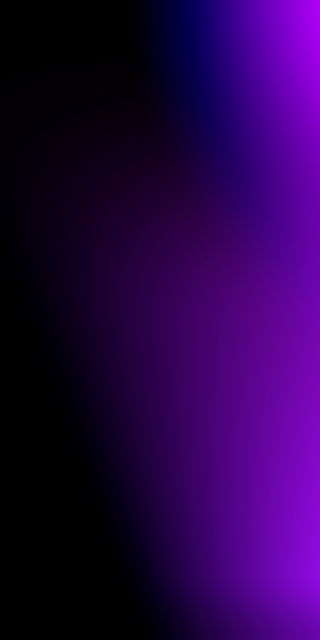
Reproduce this background procedurally as a Shadertoy shader.

```glsl
#define EDGE_SOFTNESS 0.05
#define BODY_EDGE 0.47
#define BODY_SLANT 0.76
#define BODY_GAIN 1.95
#define BODY_DECAY 1.85
#define BODY_RED_LAG 0.045
#define CORNER_EDGE 0.42
#define CORNER_CURVE 1.8
#define CORNER_GAIN 1.9
#define CORNER_DECAY 7.5
#define CORNER_RED_LAG 0.18

// Linear ramp with a rounded foot, zero on its dark side
float softRamp(float d) {
    float foot = max(d + EDGE_SOFTNESS, 0.0);
    return d < EDGE_SOFTNESS ? foot * foot / (4.0 * EDGE_SOFTNESS) : d;
}

// Wide violet glow behind a slanted edge, strongest near the lower right
vec3 bodyGlow(vec2 uv) {
    float d = uv.x - BODY_EDGE + BODY_SLANT * uv.y;
    float gain = BODY_GAIN * exp(-BODY_DECAY * uv.y);
    gain *= 1.0 - smoothstep(0.5, 0.95, uv.y);
    gain *= mix(0.7, 1.0, smoothstep(0.0, 0.11, uv.y));
    float blue = gain * softRamp(d);
    float red = gain * softRamp(d - BODY_RED_LAG) * mix(0.64, 0.74, uv.y);
    return vec3(red, 0.045 * blue * blue, blue);
}

// Corner glow with a blue fringe, where red begins further inside
vec3 cornerGlow(vec2 uv) {
    float drop = 1.0 - uv.y;
    float d = uv.x - CORNER_EDGE - CORNER_CURVE * drop * drop;
    float gain = CORNER_GAIN * exp(-CORNER_DECAY * drop * drop);
    float red = 0.95 * softRamp(d - CORNER_RED_LAG);
    return gain * vec3(red, 0.0, softRamp(d));
}

void mainImage(out vec4 fragColor, in vec2 fragCoord) {
    vec2 uv = fragCoord / iResolution.xy;
    vec3 light = bodyGlow(uv) + cornerGlow(uv);

    // Gentle highlight compression
    light -= 0.1 * light * light * light;
    fragColor = vec4(clamp(light, 0.0, 1.0), 1.0);
}
```
